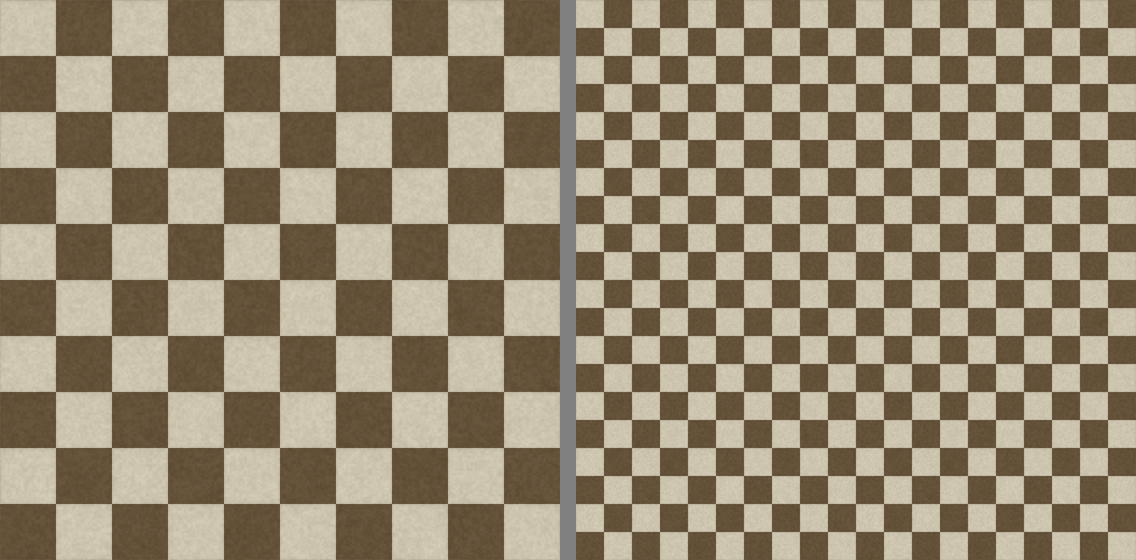
Left: one tile. Right: repeated 2 by 2.
Give the GLSL for this pattern, as a WebGL 2 fragment shader.

```glsl
#version 300 es
precision highp float;
precision highp int;

uniform vec2 u_resolution;
out vec4 fragColor;

// Integer hash of a lattice point, from 0 to 1
float hash(uvec2 cell, uint seed) {
    uint h = cell.x * 1597u + cell.y * 51749u + seed * 7919u;
    h = (h ^ (h >> 16)) * 73244475u;
    h = (h ^ (h >> 15)) * 73244475u;
    h ^= h >> 16;
    return float(h & 65535u) / 65535.0;
}

// Value noise that wraps after `period` lattice cells
float wrappedNoise(vec2 uv, float period, uint seed) {
    vec2 p = uv * period;
    vec2 f = fract(p);
    f = f * f * (3.0 - 2.0 * f);
    uvec2 a = uvec2(mod(floor(p), period));
    uvec2 b = uvec2(mod(floor(p) + 1.0, period));
    float low = mix(hash(a, seed), hash(uvec2(b.x, a.y), seed), f.x);
    float high = mix(hash(uvec2(a.x, b.y), seed), hash(b, seed), f.x);
    return mix(low, high, f.y);
}

void main() {
    vec2 uv = gl_FragCoord.xy / u_resolution;
    vec2 board = uv * 10.0;
    vec2 cell = floor(board);

    // Signed distance to the nearest cell side, positive in light squares
    vec2 toSide = 0.5 - abs(fract(board) - 0.5);
    float edge = min(toSide.x, toSide.y);
    float side = mod(cell.x + cell.y, 2.0) * 2.0 - 1.0;
    float pixel = 10.0 / min(u_resolution.x, u_resolution.y);
    float blur = max(0.013, 0.7 * pixel);
    float light = smoothstep(-blur, blur, side * edge);

    // Fine grain with a softer mottling below it
    float grain = 0.045 * (wrappedNoise(uv, 260.0, 1u) - 0.5)
                + 0.035 * (wrappedNoise(uv, 130.0, 2u) - 0.5)
                + 0.014 * (wrappedNoise(uv, 40.0, 3u) - 0.5);

    // Soft shading along the sides, heavier under the top of light squares
    float rim = exp(-edge / 0.035);
    float topRim = exp(-(1.0 - fract(board.y)) / 0.045);
    float shade = mix(0.016 * rim, 0.035 * rim + 0.025 * topRim, light);

    vec3 darkBrown = vec3(0.388, 0.317, 0.222);
    vec3 paleBeige = vec3(0.805, 0.772, 0.685);
    vec3 color = mix(darkBrown, paleBeige, light);
    color += grain * mix(0.8, 1.0, light) - shade;

    fragColor = vec4(color, 1.0);
}
```
